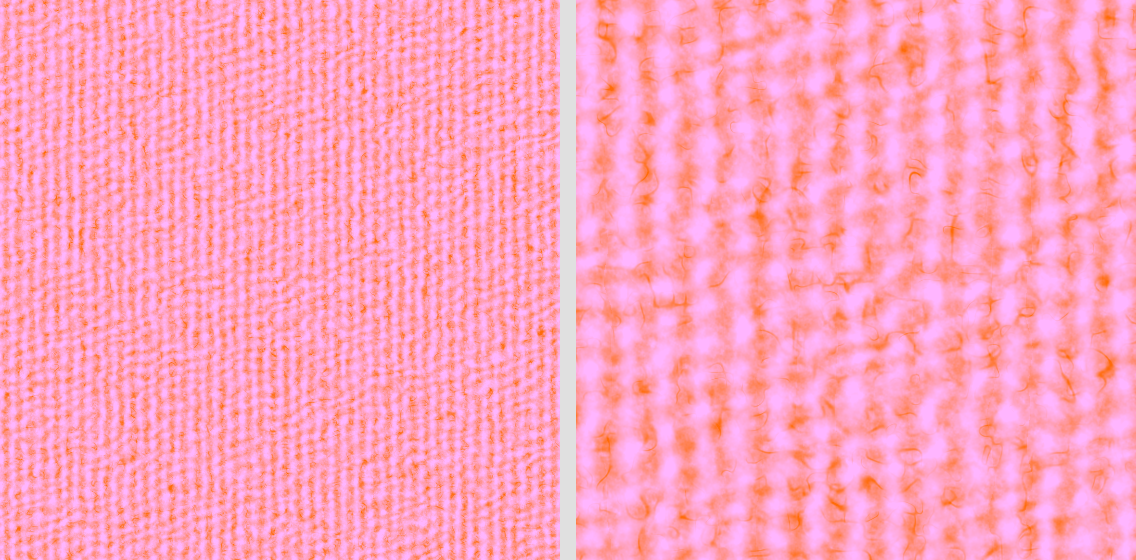
Left: the whole. Right: its middle third, enlarged.
Give the GLSL for this texture, as a three.js fragment shader.

```glsl
varying vec2 vUv;

const float TAU = 6.2831853;
const float COLUMNS = 44.0;
const float ROWS = 44.0;
const float TWILL_SHIFT = 0.36;
const vec3 BURNT_ORANGE = vec3(1.0, 0.41, 0.0);
const vec3 LILAC_PINK = vec3(1.0, 0.71, 1.0);

float hash(vec2 p) {
  return fract(sin(dot(p, vec2(127.1, 311.7))) * 43758.5453);
}

float noise(vec2 p) {
  vec2 cell = floor(p);
  vec2 f = fract(p);
  vec2 s = f * f * (3.0 - 2.0 * f);
  float low = mix(hash(cell), hash(cell + vec2(1.0, 0.0)), s.x);
  float high = mix(hash(cell + vec2(0.0, 1.0)), hash(cell + vec2(1.0)), s.x);
  return mix(low, high, s.y);
}

float fbm(vec2 p) {
  float sum = 0.0;
  float weight = 0.5;
  for (int i = 0; i < 3; i++) {
    sum += weight * noise(p);
    p = mat2(0.8, 0.6, -0.6, 0.8) * p * 2.03 + 17.3;
    weight *= 0.6;
  }
  return sum / 0.98;
}

float wave(float t) {
  return 0.5 + 0.5 * cos(TAU * t);
}

// Upright ribs crossed by rising diagonal threads, both slightly uneven
float weave(vec2 uv) {
  float column = uv.x * COLUMNS + 0.32 * (noise(uv * vec2(40.0, 50.0)) - 0.5);
  float row = uv.y * ROWS - TWILL_SHIFT * column;
  row += 0.9 * (noise(uv * vec2(30.0, 34.0) + 41.0) - 0.5);
  row += 0.3 * (hash(vec2(floor(column + 0.5), 7.0)) - 0.5);
  float balance = mix(0.2, 0.56, noise(uv * vec2(16.0, 22.0) + 83.0));
  return mix(wave(column), wave(row), balance);
}

// Short curled hairs traced along the mid level of a warped noise
float fibres(vec2 uv, float scale, float seed) {
  vec2 p = uv * scale + seed;
  p += 1.2 * vec2(noise(p * 0.7 + 5.0), noise(p * 0.7 + 31.0));
  float strand = 1.0 - smoothstep(0.0, 0.14, abs(noise(p) - 0.5));
  float patches = smoothstep(0.4, 0.7, noise(uv * scale * 0.6 + seed * 3.0));
  return strand * patches;
}

void main() {
  float relief = weave(vUv);
  float hollow = 1.0 - smoothstep(0.15, 0.8, relief);

  float tone = 0.54 + 0.48 * relief;
  tone += 0.32 * (fbm(vUv * 95.0) - 0.5);

  // Fine grain, rougher in the hollows
  float grain = fbm(vUv * 210.0 + 60.0) - 0.5;
  tone += mix(0.22, 0.62, hollow) * grain;

  // Dark lint caught between the threads
  float lint = fibres(vUv, 100.0, 11.0) + 0.8 * fibres(vUv, 150.0, 47.0);
  tone -= lint * mix(0.06, 0.32, hollow);

  gl_FragColor = vec4(mix(BURNT_ORANGE, LILAC_PINK, clamp(tone, 0.03, 1.0)), 1.0);
}
```
